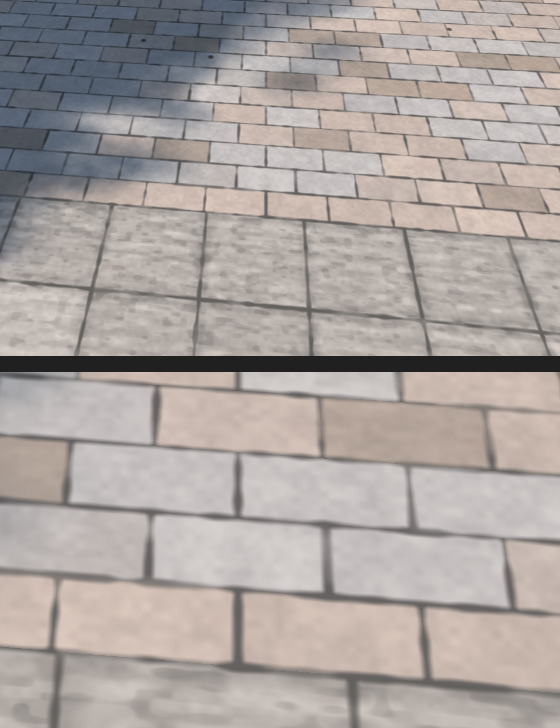
Top: the whole. Bottom: its middle third, enlarged.
A Shadertoy shader for this texture:

```glsl
// Brick paving in running bond meeting square ribbed slabs, in perspective under dappled shade.

// View, in canvas widths with y pointing down
const float CANVAS_HEIGHT = 0.635;
const vec2 VANISH = vec2(0.475, -0.781);
const float HORIZON_TILT = 0.0161;
const float KERB_Y = 0.3906;      // height of the brick and slab border at KERB_X
const float KERB_X = 0.521;
const float KERB_SLOPE = 0.083;
const vec2 GROUND_SCALE = vec2(20.8, 24.5);
const float SOFTNESS = 0.0022;    // blur of the edges

// Paving, in brick heights
const vec2 BRICK = vec2(2.0, 1.0);
const vec2 SLAB = vec2(3.1, 2.93);
const float SLAB_SHIFT = 1.2;
const float BRICK_JOINT = 0.036;
const float SLAB_JOINT = 0.05;
const float CORNER = 0.09;
const float JOINT_WEAR = 0.055;
const float RIBS = 6.0;
const float SPOT_CELL = 3.1;
const float SPOT_RADIUS = 0.11;
const float SPOT_CHANCE = 0.18;

// Colours
const vec3 GREY_BRICK = vec3(0.775, 0.755, 0.75);
const vec3 PEACH_BRICK = vec3(0.815, 0.745, 0.705);
const vec3 TAN_BRICK = vec3(0.70, 0.63, 0.58);
const vec3 SLAB_STONE = vec3(0.745, 0.715, 0.695);
const vec3 BRICK_GAP = vec3(0.40, 0.385, 0.38);
const vec3 SLAB_GAP = vec3(0.39, 0.38, 0.37);
const vec3 SPOT = vec3(0.30, 0.27, 0.27);
const vec3 SHADE_TINT = vec3(0.435, 0.51, 0.60);

// Shade: edge of the large shadow, then soft patches as centre and radii
const float SHADE_EDGE = 0.56;
const float SHADE_SLOPE = 1.3;
const float SHADE_SOFT = 0.12;
const int GAPS = 2;               // the first patches let light in
const int PATCHES = 5;
const vec4 PATCH[PATCHES] = vec4[PATCHES](
    vec4(0.20, 0.215, 0.08, 0.022), vec4(0.38, 0.168, 0.05, 0.02),
    vec4(0.53, 0.145, 0.06, 0.025), vec4(0.59, 0.09, 0.06, 0.022),
    vec4(0.26, 0.292, 0.08, 0.03));

float hash(vec2 p) {
    return fract(sin(dot(p, vec2(127.1, 311.7))) * 43758.5453);
}

float noise(vec2 p) {
    vec2 i = floor(p), f = fract(p);
    f = f * f * (3.0 - 2.0 * f);
    return mix(mix(hash(i), hash(i + vec2(1, 0)), f.x),
               mix(hash(i + vec2(0, 1)), hash(i + vec2(1, 1)), f.x), f.y);
}

float fbm(vec2 p) {
    float sum = 0.0, amp = 0.5;
    for (int i = 0; i < 4; i++) {
        sum += amp * noise(p);
        p = p * 2.03 + 7.3;
        amp *= 0.5;
    }
    return sum / 0.9375;
}

float roundBox(vec2 p, vec2 halfSize, float r) {
    vec2 q = abs(p) - halfSize + r;
    return length(max(q, 0.0)) + min(max(q.x, q.y), 0.0) - r;
}

vec3 brickColor(vec2 cell, float x) {
    float warmth = hash(cell) + 0.3 * (x - 0.65) + (cell.y == 0.0 ? 0.8 : 0.0);
    vec3 c = mix(GREY_BRICK, PEACH_BRICK, smoothstep(0.3, 0.75, warmth));
    c = mix(c, TAN_BRICK, 0.85 * step(0.91, hash(cell + 31.7)));
    return c * (0.955 + 0.08 * hash(cell + 57.3));
}

// Ribs run across each slab, worn into broken dashes, with grime near the edge
vec3 slabColor(vec2 cell, vec2 local, vec2 g, float inset) {
    float rib = sin(6.2832 * RIBS * local.y / SLAB.y + 1.5 * noise(g * 1.5));
    float dash = smoothstep(0.3, 0.7, noise(g * vec2(3.0, 9.0))) - 0.5;
    float pit = smoothstep(0.62, 0.85, noise(g * vec2(4.0, 7.0) + 19.0));
    float tone = 0.955 + 0.09 * hash(cell + 4.6);
    float grime = 0.16 * (1.0 - smoothstep(0.05, 0.35, inset)) * noise(g * vec2(3.0, 5.0) + 2.0);
    return SLAB_STONE * (tone - grime + 0.06 * rib * noise(g * 2.5) + 0.07 * dash - 0.09 * pit);
}

float shade(vec2 p) {
    float edge = p.x + SHADE_SLOPE * p.y + 0.2 * (fbm(p * vec2(9.0, 16.0)) - 0.5);
    float s = 1.0 - smoothstep(-SHADE_SOFT, SHADE_SOFT, edge - SHADE_EDGE);
    for (int i = 0; i < PATCHES; i++) {
        vec2 d = (p - PATCH[i].xy) / PATCH[i].zw;
        s += (i < GAPS ? -0.75 : 0.5) * exp(-dot(d, d));
    }
    return clamp(s, 0.0, 1.0);
}

void mainImage(out vec4 fragColor, in vec2 fragCoord) {
    // Project the canvas onto the ground
    vec2 uv = fragCoord / iResolution.xy;
    vec2 p = vec2(uv.x, (1.0 - uv.y) * CANVAS_HEIGHT);
    float depth = p.y - VANISH.y + HORIZON_TILT * (p.x - VANISH.x);
    float kerb = KERB_Y + KERB_SLOPE * (p.x - KERB_X);
    vec2 g = GROUND_SCALE * vec2(p.x - VANISH.x, kerb - p.y) / depth;
    float soft = max(SOFTNESS, 1.0 / iResolution.x) * GROUND_SCALE.y / depth;

    // Find the paver and its distance to the edge
    bool isSlab = g.y < 0.0;
    vec2 size = isSlab ? SLAB : BRICK;
    float shift = isSlab ? SLAB_SHIFT : mod(floor(g.y), 2.0);
    vec2 q = g - vec2(shift, 0.0);
    vec2 cell = floor(q / size);
    vec2 local = q - (cell + 0.5) * size;
    float inset = -roundBox(local, 0.5 * size, CORNER);
    inset += JOINT_WEAR * (noise(g * 4.0) - 0.5);

    // Stone, grain and joints
    vec3 col = isSlab ? slabColor(cell, local, g, inset) : brickColor(cell, p.x);
    col *= 1.0 + 0.13 * (fbm(g * 2.5) - 0.5) + 0.06 * (noise(g * 9.0) - 0.5);
    float joint = isSlab ? SLAB_JOINT : BRICK_JOINT;
    float gap = 1.0 - smoothstep(joint - soft, joint + soft, inset);
    gap *= 0.6 + 0.4 * smoothstep(0.2, 0.6, noise(g * 2.3 + 5.0));
    col = mix(col, isSlab ? SLAB_GAP : BRICK_GAP, gap);

    // Scattered dark spots
    vec2 sc = floor(g / SPOT_CELL);
    vec2 centre = (sc + 0.2 + 0.6 * vec2(hash(sc + 3.1), hash(sc + 8.7))) * SPOT_CELL;
    float spot = 1.0 - smoothstep(-soft, soft, length(g - centre) - SPOT_RADIUS);
    col = mix(col, SPOT, 0.85 * spot * step(hash(sc + 17.0), SPOT_CHANCE));

    col *= mix(vec3(1.0), SHADE_TINT, shade(p));
    fragColor = vec4(col, 1.0);
}
```
